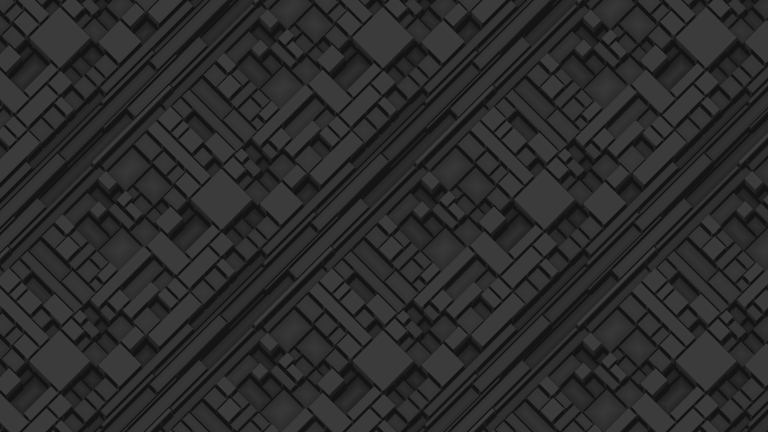
Give the GLSL for this background, as a Shadertoy shader.

```glsl
// Dark relief of raised diagonal blocks, with bands of long bars between them.
#define TILE 0.529      // side of the repeating square, in canvas heights
#define BAND 0.28       // share of the tile taken by the long bars
#define BARS 7.0        // bars in each band
#define GAP 0.0055      // half the groove between blocks
#define MIN_SIZE 0.042  // narrowest block
#define LEVELS 5        // number of block heights
#define RISE 0.036      // shift of the tallest tops up the canvas
#define SEED 17.0
#define TOP_TONE 0.232
#define SIDE_TONE 0.155
#define DARK_TONE 0.075
#define AA 3

const vec2 UP = vec2(-0.7071, 0.7071);  // canvas up, in tile axes

struct Block {
    float level;   // height step, 0 in a groove
    float edge;    // distance to the nearest border
    float facing;  // 1 near the lower right border, 0 near the lower left
};

float hash(vec2 p) {
    vec3 q = fract(p.xyx * 0.1031);
    q += dot(q, q.yzx + 33.33);
    return fract((q.x + q.y) * q.z);
}

float barEdge(float i) {
    return (i + 0.3 * sin(i * 18.85 / BARS)) * BAND / BARS;
}

Block makeBlock(vec2 p, vec2 lo, vec2 hi, float level) {
    vec2 border = min(p - lo, hi - p);
    float edge = min(border.x, border.y) - GAP;
    float facing = step(hi.x - p.x, p.y - lo.y);
    return Block(edge > 0.0 ? level : 0.0, edge, facing);
}

// Long bars, each cut in two at its own place
Block barAt(vec2 p) {
    float i = floor(p.x / BAND * BARS);
    if (p.x < barEdge(i)) i -= 1.0;
    else if (p.x >= barEdge(i + 1.0)) i += 1.0;
    p.y = fract(p.y + hash(vec2(i, SEED)));
    float cut = mix(0.3, 0.7, hash(vec2(i, SEED + 1.0)));
    float part = step(cut, p.y);
    float level = 2.0 + floor(3.99 * hash(vec2(i * 2.0 + part, SEED + 2.0)));
    return makeBlock(p, vec2(barEdge(i), part * cut),
                     vec2(barEdge(i + 1.0), mix(cut, 1.0, part)), level);
}

// Pinwheel of four areas around a square, each area split again and again
Block clusterAt(vec2 p) {
    vec2 a = vec2(BAND + 0.35, 0.28), b = a + 0.2;
    vec2 lo = vec2(BAND, 0.0), hi = vec2(1.0);
    float id;
    if (p.x < b.x && p.y < a.y) { hi = vec2(b.x, a.y); id = 1.0; }
    else if (p.x >= b.x && p.y < b.y) { lo.x = b.x; hi.y = b.y; id = 2.0; }
    else if (p.x >= a.x && p.y >= b.y) { lo = vec2(a.x, b.y); id = 3.0; }
    else if (p.x < a.x) { lo.y = a.y; hi.x = a.x; id = 4.0; }
    else return makeBlock(p, a, b, float(LEVELS));

    for (int depth = 0; depth < 7; depth++) {
        vec2 size = hi - lo;
        bool wide = size.x > size.y;
        if (hash(vec2(id, SEED + 3.0)) < 0.3) wide = !wide;
        float extent = wide ? size.x : size.y;
        bool rest = depth > 2 && hash(vec2(id, SEED + 4.0)) < 0.17;
        if (rest || extent < 2.5 * MIN_SIZE) break;
        float cut = extent * mix(0.3, 0.7, hash(vec2(id, SEED + 5.0)));
        cut = clamp(cut, MIN_SIZE, extent - MIN_SIZE);
        vec2 mid = lo + cut;
        bool upper = wide ? p.x >= mid.x : p.y >= mid.y;
        if (wide) { if (upper) lo.x = mid.x; else hi.x = mid.x; }
        else { if (upper) lo.y = mid.y; else hi.y = mid.y; }
        id = id * 2.0 + float(upper);
    }
    float level = 1.0 + floor(4.99 * sqrt(hash(vec2(id, SEED + 6.0))));
    return makeBlock(p, lo, hi, level);
}

Block blockAt(vec2 p) {
    p = fract(p);
    if (p.x < BAND) return barAt(p);
    return clusterAt(p);
}

// Tone of the first top or side met on the way down
float reliefTone(vec2 p) {
    for (int i = LEVELS; i > 0; i--) {
        float z = float(i), height = z / float(LEVELS);
        vec2 q = p - UP * RISE * height;
        Block block = blockAt(q);
        if (block.level < z) continue;
        if (block.level > z) {
            float blocked = step(z, blockAt(q - UP * 0.025).level);
            float side = SIDE_TONE * mix(1.0, 0.8, block.facing);
            return mix(side * mix(0.75, 1.0, height), DARK_TONE, blocked);
        }
        float hollow = 1.0 - height;
        float shade = mix(1.0, smoothstep(-0.03, 0.07, block.edge), 0.7 * hollow);
        float shadow = step(z + 1.5, blockAt(q - vec2(0.016, 0.0)).level);
        return TOP_TONE * mix(0.88, 1.0, height) * shade * (1.0 - 0.4 * shadow);
    }
    return DARK_TONE;
}

void mainImage(out vec4 fragColor, in vec2 fragCoord) {
    float tone = 0.0;
    for (int k = 0; k < AA * AA; k++) {
        vec2 jitter = (vec2(k % AA, k / AA) + 0.5) / float(AA) - 0.5;
        vec2 p = (fragCoord + jitter) / iResolution.y;
        vec2 tile = vec2(p.x - p.y, p.x + p.y) * 0.7071 / TILE;
        tone += reliefTone(tile - vec2(0.26, 0.0));
    }
    fragColor = vec4(vec3(tone / float(AA * AA)), 1.0);
}
```
